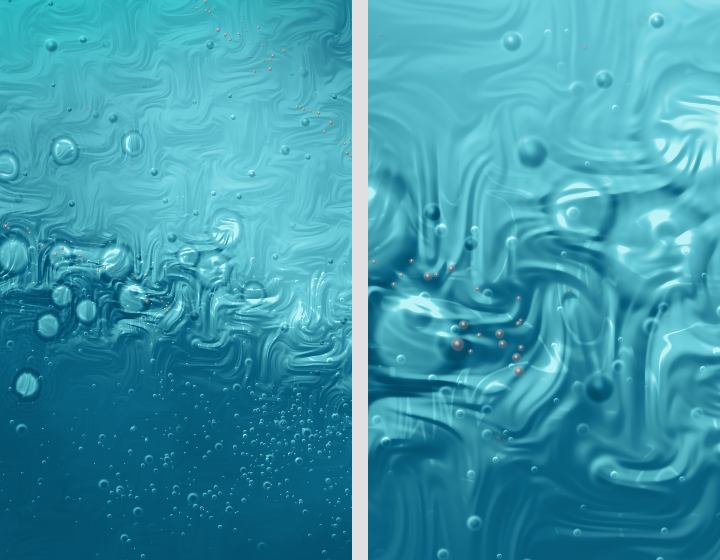
Left: the whole. Right: its middle third, enlarged.
A Shadertoy shader for this texture:

```glsl
// Churned turquoise water above a deep blue body, with foam, domes and bubbles.
// Layered, swirled sines give the relief, slope lighting gives ripples and crests,
// and jittered cells scatter the bubbles. Lengths are in canvas widths.

const vec3 DEEP  = vec3(0.01, 0.30, 0.41);
const vec3 BLUE  = vec3(0.03, 0.39, 0.51);
const vec3 MID   = vec3(0.16, 0.52, 0.61);
const vec3 AQUA  = vec3(0.27, 0.65, 0.71);
const vec3 PALE  = vec3(0.36, 0.74, 0.80);
const vec3 LIGHT = vec3(0.44, 0.82, 0.87);
const vec3 FOAM  = vec3(0.72, 0.95, 0.96);
const vec3 TEAL_TINT = vec3(0.50, 0.98, 0.95);
const vec3 GLINT = vec3(0.90, 0.90, 0.88);
const vec3 RUST  = vec3(0.42, 0.38, 0.40);
const vec2 SUN = vec2(-0.45, 0.89);
const float WAVE_FREQ = 25.0;
const float RELIEF = 0.045;
const float DOME_CELL = 0.115;

vec2 hash2(vec2 p) {
    vec3 q = fract(p.xyx * vec3(0.1031, 0.1030, 0.0973));
    q += dot(q, q.yzx + 33.33);
    return fract((q.xx + q.yz) * q.zy);
}

// Layered sine cells, swirled a little further at every octave
float waves(vec2 p, float seed) {
    mat2 turn = mat2(0.74, 0.67, -0.67, 0.74);
    vec2 q = p * WAVE_FREQ + seed;
    float h = 0.0, amp = 0.5;
    for (int i = 0; i < 5; i++) {
        q = turn * q;
        q += 0.7 * sin(1.1 * q.yx + seed + vec2(0.0, 1.9));
        h += amp * sin(q.x + 1.2 * h) * cos(0.8 * q.y + 0.6 * sin(0.7 * q.x));
        q = q * 1.52 + 1.7;
        amp *= 0.62;
    }
    return h;
}

float blob(vec2 p, vec2 centre, vec2 size) {
    vec2 d = (p - centre) / size;
    return exp(-dot(d, d));
}

float segment(vec2 p, vec2 a, vec2 b) {
    vec2 d = b - a;
    return length(p - a - d * clamp(dot(p - a, d) / dot(d, d), 0.0, 1.0));
}

// Small bubbles: x = lit rim, y = body, z = sparkle
vec3 bubbles(vec2 p, float cell, float chance, float seed) {
    vec3 sum = vec3(0.0);
    vec2 base = floor(p / cell);
    for (int k = 0; k < 9; k++) {
        vec2 id = base + vec2(k % 3 - 1, k / 3 - 1);
        vec2 a = hash2(id + seed), b = hash2(id + seed + 71.0);
        float r = cell * mix(0.13, 0.40, b.x * b.x);
        vec2 v = (p - (id + a) * cell) / r;
        float d = length(v), on = smoothstep(b.y, b.y + 0.08, chance);
        float lit = 0.5 + 0.5 * dot(v / max(d, 0.01), SUN);
        float rim = exp(-pow((d - 0.85) / 0.28, 2.0)) * (0.15 + 0.85 * lit * lit);
        sum += on * vec3(rim, 1.0 - smoothstep(0.7, 1.1, d), blob(v, SUN * 0.35, vec2(0.42)));
    }
    return min(sum, 1.0);
}

// Large mottled domes: x = tone change, y = cover
vec2 domes(vec2 p, float rough) {
    vec2 sum = vec2(0.0), base = floor(p / DOME_CELL);
    for (int k = 0; k < 9; k++) {
        vec2 id = base + vec2(k % 3 - 1, k / 3 - 1);
        vec2 a = hash2(id + 17.0), b = hash2(id + 43.0);
        vec2 c = (id + 0.1 + 0.8 * a) * DOME_CELL;
        float on = step(b.y, 0.85 * blob(c, vec2(0.25, 0.86), vec2(0.36, 0.21)));
        vec2 v = (p - c) / mix(0.024, 0.040, b.x);
        float d = length(v * vec2(1.0, 0.93)) + 0.22 * rough;
        float cover = 1.0 - smoothstep(0.75, 1.05, d);
        float crown = 0.04 + 0.17 * dot(v, SUN) + 0.22 * rough;
        float rim = exp(-pow((d - 0.9) / 0.16, 2.0)) * (0.12 + 0.6 * max(rough, 0.0));
        float halo = -0.16 * exp(-pow((d - 1.28) / 0.2, 2.0));
        float rings = 0.16 * sin(d * 13.0) * exp(-d * 0.9) * smoothstep(1.0, 1.4, d);
        sum += on * vec2(cover * crown + rim + halo + rings, cover);
    }
    return sum;
}

vec3 ramp(float t) {
    vec3 stops[7] = vec3[7](DEEP, BLUE, MID, AQUA, PALE, LIGHT, FOAM);
    vec3 c = DEEP;
    for (int i = 1; i < 7; i++) c = mix(c, stops[i], clamp(t * 5.0 - float(i - 1), 0.0, 1.0));
    return c;
}

void mainImage(out vec4 fragColor, in vec2 fragCoord) {
    vec2 p = fragCoord / iResolution.x;
    float broad = waves(p * 0.22, 4.0), patches = waves(p * 0.4, 2.0);
    float height = p.y - 0.75 + 0.28 * p.x + 0.06 * broad;
    float surface = smoothstep(-0.12, 0.08, height);
    float churn = exp(-pow((height - 0.10) / 0.17, 2.0));

    // Broad light
    float body = mix(0.04, 0.20, smoothstep(-0.6, -0.05, height + 0.1 * p.x)) + 0.06 * broad;
    float tone = mix(body, 0.76 + 0.08 * broad, smoothstep(-0.12, 0.42, height));
    tone += 0.16 * blob(p, vec2(0.66, 1.12), vec2(0.28, 0.3)) + 0.2 * blob(p, vec2(0.88, 0.72), vec2(0.18, 0.17));
    tone -= 0.20 * blob(p, vec2(0.10, 1.08), vec2(0.24, 0.16)) + 0.32 * blob(p, vec2(1.0, 1.5), vec2(0.24, 0.22));

    // Ripples lit by slope, bright crests, foam threads along contours
    float eps = 0.003, h = waves(p, 0.0);
    float slope = (h - waves(p + SUN * eps, 0.0)) / eps * RELIEF;
    slope /= 1.0 + abs(slope);
    float strength = 0.75 + 0.5 * smoothstep(-0.4, 0.4, patches);
    tone += slope * strength * (0.025 + 0.15 * surface + 0.22 * churn);
    tone += 0.26 * churn * smoothstep(0.3, 0.75, slope) * strength;
    float thread = 1.0 - smoothstep(0.0, 0.10, abs(waves(p * 1.3, 9.0)));
    tone += 0.3 * thread * churn * smoothstep(-0.1, 0.4, slope + patches);

    // Domes and bubbles
    vec2 dome = domes(p, slope);
    tone = mix(tone, max(tone, 0.68), 0.85 * min(dome.y, 1.0)) + dome.x;
    float cluster = 0.3 + 0.7 * smoothstep(-0.2, 0.4, patches);
    float crowd = cluster * (0.14 + 0.62 * blob(p, vec2(0.76, 0.33), vec2(0.42, 0.2))) * (1.0 - 0.7 * surface);
    vec3 fine = bubbles(p, 0.017, crowd + 0.12 * churn, 5.0);
    vec3 large = bubbles(p, 0.040, crowd * 0.75 + 0.16 * churn, 29.0);
    tone += 0.70 * fine.x + 0.65 * large.x - 0.06 * large.y + 0.25 * fine.z;
    vec3 drops = bubbles(p, 0.050, 0.13 * surface, 83.0);
    tone += 0.35 * drops.x - 0.40 * drops.y + 0.6 * drops.z;

    // Colour, with greener water towards the top
    vec3 col = ramp(clamp(tone, 0.0, 1.2));
    float teal = smoothstep(1.28, 1.68, p.y + 0.24 * (0.4 - p.x));
    col *= mix(vec3(1.0), TEAL_TINT, teal);

    // Glints and rusty specks along two ragged splash lines
    vec2 ragged = p + 0.06 * vec2(broad, patches);
    float splash = min(segment(ragged, vec2(0.58, 1.6), vec2(1.0, 1.18)), segment(ragged, vec2(0.0, 0.95), vec2(0.45, 0.76)));
    vec3 specks = bubbles(p, 0.017, 0.03 * surface + 0.6 * cluster * exp(-splash * splash * 900.0), 51.0);
    col = mix(col, RUST, 0.6 * specks.y);
    col = mix(col, GLINT, 0.85 * max(specks.z, 0.5 * specks.x));
    fragColor = vec4(col, 1.0);
}
```
